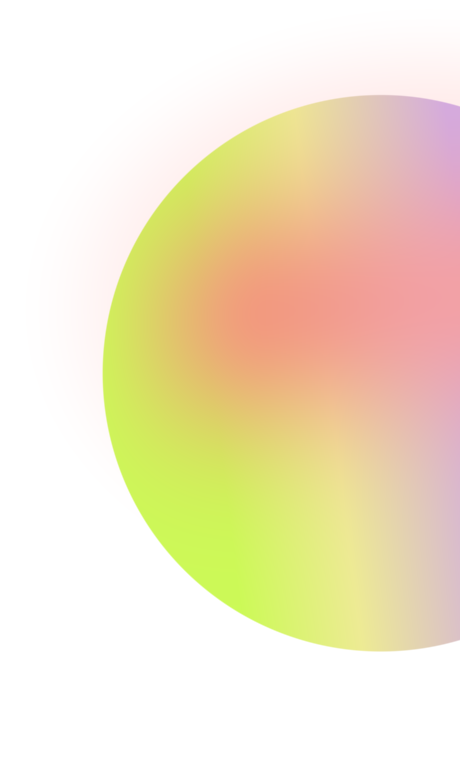
Write a WebGL 1 fragment shader that draws this background.

```glsl
precision highp float;

uniform vec2 u_resolution;

// Slightly tilted sweep from lime through pale yellow to lavender
vec3 discGradient(vec2 p) {
    float t = p.x + 0.127 * p.y;
    vec3 lime = vec3(0.80, 0.98, 0.34);
    vec3 yellow = vec3(0.93, 0.92, 0.58);
    vec3 lavender = vec3(0.82, 0.67, 0.89);
    vec3 color = mix(lime, yellow, clamp((t - 0.340) / 0.152, 0.0, 1.0));
    return mix(color, lavender, clamp((t - 0.492) / 0.198, 0.0, 1.0));
}

// Blurred horizontal band that fades out to the left
float bandGlow(vec2 p) {
    float dy = (p.y - 0.562 - 0.088 * p.x) / 0.162;
    return smoothstep(0.078, 0.351, p.x) * exp(-dy * dy);
}

// Faint elliptical blush on the white ground
float haloGlow(vec2 p) {
    float d = length((p - vec2(0.558, 0.597)) / vec2(0.506, 0.377));
    return 0.22 * (1.0 - smoothstep(0.60, 1.08, d));
}

void main() {
    vec2 p = gl_FragCoord.xy / u_resolution.y;
    float pixel = 1.0 / u_resolution.y;

    // Ground
    vec3 color = mix(vec3(1.0), vec3(1.0, 0.62, 0.60), haloGlow(p));

    // Disc with its warm band
    vec3 coral = vec3(0.95, 0.60, 0.49);
    vec3 pink = vec3(0.95, 0.63, 0.65);
    vec3 warm = mix(coral, pink, smoothstep(0.30, 0.60, p.x));
    vec3 disc = mix(discGradient(p), warm, bandGlow(p));

    float edge = length(p - vec2(0.496, 0.514)) - 0.3623;
    color = mix(color, disc, 1.0 - smoothstep(-pixel, pixel, edge));

    gl_FragColor = vec4(color, 1.0);
}
```
